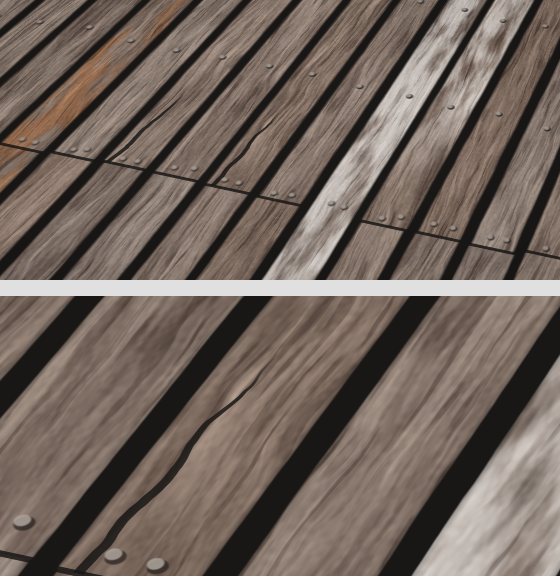
Top, the full canvas; bottom, a detail of the centre.
Write a Shadertoy shader that draws this texture.

```glsl
// Weathered deck boards running diagonally in perspective, with dark gaps.
// A projective map gives deck coordinates (x counts boards, y runs along them);
// layered stretched noise makes the grain, bleaching, rust, cracks and nails.

const vec3 GAP_COLOR   = vec3(0.095, 0.088, 0.082);
const vec3 WOOD_DARK   = vec3(0.30, 0.25, 0.225);
const vec3 WOOD_LIGHT  = vec3(0.70, 0.645, 0.605);
const vec3 BLEACHED    = vec3(0.86, 0.84, 0.82);
const vec3 RUST_TINT   = vec3(1.0, 0.83, 0.68);
const vec3 NAIL_COLOR  = vec3(0.66, 0.63, 0.60);

const float GAP_HALF      = 0.095;  // half gap, in board pitches
const float GAP_JITTER    = 0.045;
const float JOINT_HALF    = 0.014;
const float NAIL_RADIUS   = 0.05;
const float NAIL_SPACING  = 2.25;
const float WHITE_BOARD   = 4.0;    // bleached along its full length
const float RUST_BOARD    = -2.0;
const float CRACK_CENTER  = 1.0;    // boards on both sides of this one are split

float hash(vec2 p) {
    vec3 q = fract(vec3(p.xyx) * 0.1031);
    q += dot(q, q.yzx + 33.33);
    return fract((q.x + q.y) * q.z);
}

float noise(vec2 p) {
    vec2 cell = floor(p), f = fract(p);
    f = f * f * (3.0 - 2.0 * f);
    return mix(mix(hash(cell), hash(cell + vec2(1, 0)), f.x),
               mix(hash(cell + vec2(0, 1)), hash(cell + vec2(1, 1)), f.x), f.y);
}

float fbm(vec2 p) {
    float sum = 0.0, weight = 0.533;
    for (int i = 0; i < 4; i++) {
        sum += weight * noise(p);
        p = p * 2.03 + 17.3;
        weight *= 0.5;
    }
    return sum;
}

// Perspective: canvas position to (board count, distance past the joint row)
vec2 deckCoords(vec2 p) {
    float x = p.x - 0.885, drop = 1.0 - p.y;
    float depth = 0.1797 - 0.007 * x + 0.0586 * drop;
    return vec2(x + 0.9245 * drop, drop - 0.503 - 0.2135 * p.x) / depth;
}

// Brightness of the wood: long streaks, fine fibres and dark pores
float grain(vec2 q) {
    float warp = fbm(q * vec2(2.0, 0.8));
    float streak = fbm(vec2(q.x * 11.0 + warp * 5.0, q.y * 0.9));
    float fibre = noise(vec2(q.x * 34.0 + warp * 8.0, q.y * 3.5));
    float pores = smoothstep(0.6, 0.85, noise(vec2(q.x * 25.0 + warp * 6.0, q.y * 2.2 + 40.0)));
    float speckle = noise(q * vec2(40.0, 26.0));
    return 0.55 + 0.75 * (streak - 0.5) + 0.3 * (warp - 0.5)
         + 0.24 * (fibre - 0.5) + 0.14 * (speckle - 0.5) - 0.24 * pores;
}

void mainImage(out vec4 fragColor, in vec2 fragCoord) {
    vec2 p = fragCoord / iResolution.y;
    vec2 deck = deckCoords(p);
    vec2 aa = fwidth(deck);

    // Board identity: column, and the half before or after its joint
    float board = floor(deck.x), across = fract(deck.x);
    float jointAt = 0.1 * (hash(vec2(board + 50.0, 3.0)) - 0.5);
    float along = deck.y - jointAt;
    bool isWhite = board == WHITE_BOARD;
    float part = isWhite ? 0.0 : step(0.0, along);
    vec2 id = vec2(board + 60.0, part * 7.0 + 11.0);

    // Grain, skewed and shifted differently on each board
    float skew = 0.16 * (hash(id + 5.0) - 0.5);
    vec2 q = vec2(across + skew * along, along) + id * vec2(3.7, 9.1);
    float tone = grain(q) + 0.2 * (hash(id + 9.0) - 0.5);
    vec3 color = mix(WOOD_DARK, WOOD_LIGHT, clamp(tone, 0.0, 1.15));
    color *= mix(vec3(1.0), vec3(1.03, 0.98, 0.94), hash(id + 21.0));

    // Sun-bleached strip and a rusty board
    float patches = fbm(q * vec2(3.5, 1.3) + 8.0);
    float bleach = isWhite ? 0.85 : 0.0;
    if (board == WHITE_BOARD + 1.0) bleach = 0.8 * smoothstep(-0.6, -2.8, along);
    bleach *= smoothstep(0.24, 0.56, patches) * (0.55 + 0.65 * tone);
    color = mix(color, BLEACHED, clamp(bleach, 0.0, 0.95));
    if (board == RUST_BOARD)
        color *= mix(vec3(0.93), RUST_TINT, smoothstep(0.35, 0.6, patches));

    // Wandering splits that open toward the joint
    if (abs(board - CRACK_CENTER) == 1.0 && part < 0.5) {
        float path = 0.2 - 0.12 * along + 0.13 * (fbm(vec2(along * 3.0, board)) - 0.5);
        float width = 0.028 * smoothstep(-1.7, -0.4, along);
        float crack = 1.0 - smoothstep(width, width + aa.x, abs(across - path));
        color = mix(color, GAP_COLOR, 0.85 * crack * smoothstep(-1.7, -1.2, along));
    }

    // Nails: a pair at each joint, single ones in the other rows
    float row = round((along + 0.16) / NAIL_SPACING);
    for (int i = 0; i < 2; i++) {
        vec2 key = vec2(board + 70.0, row + 30.0 + float(i) * 13.0);
        float place = row == 0.0 ? 0.36 + 0.3 * float(i) : 0.5;
        if (row != 0.0) key.y = row + 30.0;
        vec2 center = vec2(place, row * NAIL_SPACING - 0.16)
                    + vec2(0.12, 0.1) * (vec2(hash(key), hash(key + 4.0)) - 0.5);
        vec2 offset = (vec2(across, along) - center) * vec2(1.0, 1.4);
        float shadow = length(offset - vec2(0.025, 0.02)) - NAIL_RADIUS * 1.25;
        float head = length(offset) - NAIL_RADIUS;
        color = mix(color, WOOD_DARK * 0.55, 0.75 * (1.0 - smoothstep(-aa.x, aa.x, shadow)));
        color = mix(color, NAIL_COLOR, 0.85 * (1.0 - smoothstep(-aa.x, aa.x, head)));
    }

    // Worn edges, gaps between boards and butt joints
    float wobble = 0.025 * (fbm(vec2(deck.y * 2.5, board * 5.3)) - 0.5);
    float left = GAP_HALF + GAP_JITTER * (hash(id + 31.0) - 0.5) + wobble;
    float right = GAP_HALF + GAP_JITTER * (hash(id + 43.0) - 0.5) - wobble;
    float inside = min(across - left, 1.0 - right - across);
    color *= mix(0.8, 1.0, smoothstep(0.0, 0.05, inside));
    float joint = isWhite ? 0.0 : 1.0 - smoothstep(JOINT_HALF, JOINT_HALF + aa.y, abs(along));
    color = mix(color, GAP_COLOR, 0.85 * joint);
    color = mix(GAP_COLOR, color, smoothstep(-aa.x, aa.x, inside));

    // Gentle darkening toward the corners
    vec2 rim = fragCoord / iResolution.xy - 0.5;
    fragColor = vec4(color * (1.03 - 0.22 * dot(rim, rim)), 1.0);
}
```
